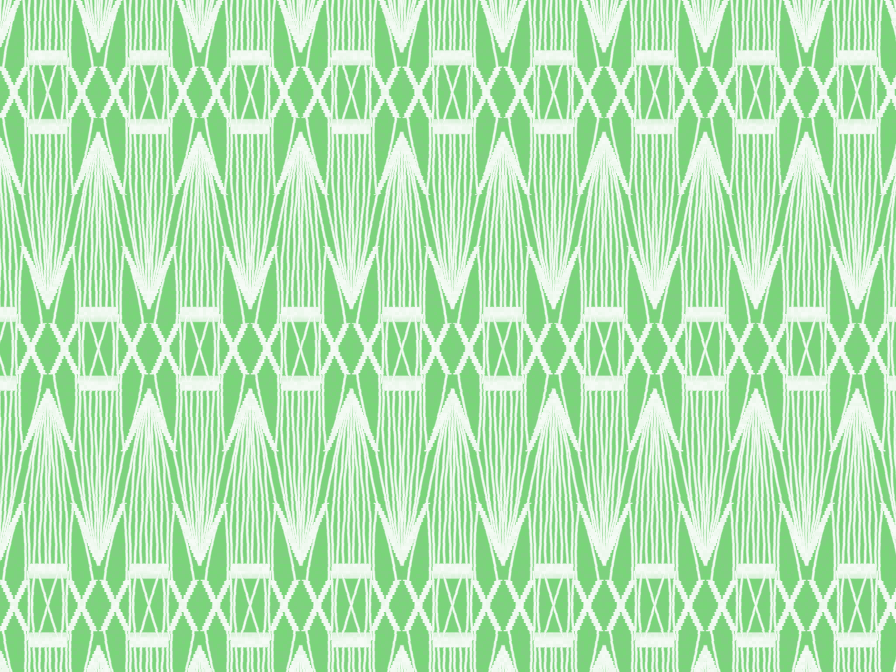
Give the GLSL for this pattern, as a Shadertoy shader.

```glsl
// Ikat weave: pale boxes, stepped crosses and chevrons on green, in a brick layout.
// Space is folded into one quarter repeat; the motif is drawn there twice, once
// for each neighbouring row, as strokes whose centre is a function of height.

#define UNITS 576.0                  // motif units per canvas height
#define PERIOD 86.7                  // box spacing across
#define ROW 220.0                    // spacing between rows
#define ORIGIN vec2(41.0, 497.0)     // centre of one box
#define THREAD 3.0                   // height of one weaving step
#define THIN 1.05                    // half width of fine lines
#define THICK 3.1                    // half width of stepped strokes
#define WEAR 0.09                    // strength of yarn variation
#define GREEN vec3(0.47, 0.84, 0.47)
#define DULL_GREEN vec3(0.53, 0.79, 0.54)
#define PALE vec3(0.965, 0.985, 0.965)

float hash(vec2 p) {
    return fract(sin(dot(p, vec2(127.1, 311.7))) * 43758.5453);
}

// Soft coverage of a stroke from its signed offset
float stroke(float offset, float halfWidth, float soft) {
    return 1.0 - smoothstep(halfWidth - soft, halfWidth + soft, abs(offset));
}

// Soft mask of the interval lo..hi
float band(float v, float lo, float hi, float soft) {
    return stroke(v - 0.5 * (lo + hi), 0.5 * (hi - lo), soft);
}

// a: distance from the box axis, v: distance from the box centre line
float motif(float a, float v, float soft) {
    float ink = 0.0;
    float stepV = (floor(v / THREAD) + 0.5) * THREAD;

    // Horizontal bars closing the box, with a fainter inner edge
    float bar = band(v, 23.0, 36.0, soft) * stroke(a, 17.0, soft);
    ink = max(ink, bar * mix(0.86, 1.0, smoothstep(25.0, 29.0, v)));

    // Fine cross and bowed sides inside the box
    float inside = band(v, -30.0, 30.0, soft);
    float bow = 1.0 - v * v / 900.0;
    ink = max(ink, inside * stroke(a - 0.3 * v, THIN, soft));
    ink = max(ink, inside * stroke(a - 11.0 - 2.5 * bow, THIN, soft));
    ink = max(ink, inside * stroke(a - 17.5 + 1.5 * bow, THIN, soft));

    // Stepped cross between boxes
    float cross = abs(a - 29.0) - 0.48 * stepV;
    ink = max(ink, band(v, -22.0, 22.0, soft) * stroke(cross, THICK - 0.3, soft));

    // Stepped chevron, apex midway between boxes
    float chevron = a - 43.3 + 0.45 * (stepV - 40.0);
    float taper = THICK * mix(1.2, 0.75, smoothstep(45.0, 90.0, v));
    ink = max(ink, band(v, 38.0, 88.0, soft) * stroke(chevron, taper, soft));

    // Leaf outlines joining the cross to the chevron and on to the next row
    float rise = clamp((v - 20.0) / 68.0, 0.0, 1.0);
    float lobe = 4.0 * rise * (1.0 - rise);
    float leaf = band(v, 20.0, 88.0, soft);
    ink = max(ink, leaf * stroke(a - mix(19.5, 22.0, rise) + 1.5 * lobe, THIN, soft));
    ink = max(ink, leaf * stroke(a - mix(38.5, 22.0, rise) - 2.0 * lobe, THIN, soft));
    float tail = a - 22.0 + 0.2 * (v - 88.0);
    ink = max(ink, band(v, 86.0, 165.0, soft) * stroke(tail, THIN, soft));

    // Fan of fine lines converging on the next row's chevron
    float s = clamp((v - 30.0) / 155.0, 0.0, 1.0);
    float fan = band(v, 32.0, 186.0, soft);
    for (int i = 0; i < 4; i++) {
        float k = float(i);
        float centre = (2.2 + 4.7 * k) * (1.0 - pow(s, 1.5 + 0.4 * k));
        centre += 0.5 * sin(v * 0.11 + k * 2.1);
        ink = max(ink, fan * stroke(a - centre, THIN, soft));
    }
    return ink;
}

void mainImage(out vec4 fragColor, in vec2 fragCoord) {
    float unitsPerPixel = UNITS / iResolution.y;
    vec2 p = fragCoord * unitsPerPixel;
    float soft = max(0.8, 0.6 * unitsPerPixel);

    // Slight sideways slip of each weaving step
    vec2 q = p - ORIGIN;
    q.x += 0.5 * (hash(vec2(floor(p.y / THREAD), 3.0)) - 0.5);

    // Fold into a quarter repeat: this row at v = 0, the shifted row at v = ROW
    float a = abs(mod(q.x + 0.5 * PERIOD, PERIOD) - 0.5 * PERIOD);
    float v = abs(mod(q.y + ROW, 2.0 * ROW) - ROW);
    float ink = max(motif(a, v, soft), motif(0.5 * PERIOD - a, ROW - v, soft));

    // Uneven dye in the ground and faded yarn in the pale strokes
    float yarn = hash(floor(p / THREAD));
    vec3 ground = mix(GREEN, DULL_GREEN, yarn * 0.6);
    ink *= 1.0 - WEAR * hash(floor(p / THREAD) + 17.0);
    fragColor = vec4(mix(ground, PALE, ink), 1.0);
}
```
